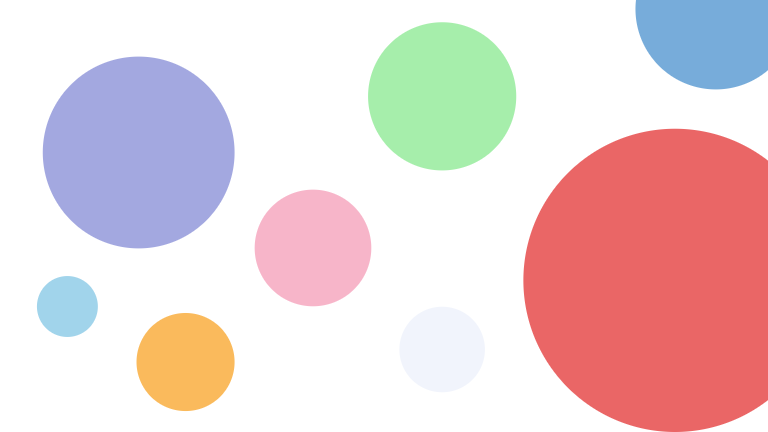
This background is drawn by a WebGL 2 fragment shader. Its source:

```glsl
#version 300 es
precision highp float;

uniform vec2 u_resolution;
out vec4 fragColor;

const int DISC_COUNT = 8;

// Disc centre (xy) and radius (z), in canvas heights
const vec3 discs[DISC_COUNT] = vec3[](
    vec3(0.321, 0.647, 0.222),
    vec3(1.0235, 0.777, 0.1715),
    vec3(1.657, 0.979, 0.186),
    vec3(1.5625, 0.351, 0.351),
    vec3(0.7245, 0.426, 0.135),
    vec3(0.156, 0.2905, 0.0705),
    vec3(0.4295, 0.162, 0.1135),
    vec3(1.0235, 0.191, 0.099)
);

const vec3 discColors[DISC_COUNT] = vec3[](
    vec3(0.64, 0.66, 0.88),   // lavender
    vec3(0.65, 0.935, 0.67),  // mint
    vec3(0.465, 0.675, 0.855),// blue
    vec3(0.918, 0.40, 0.40),  // coral
    vec3(0.97, 0.71, 0.79),   // pink
    vec3(0.63, 0.83, 0.92),   // sky
    vec3(0.98, 0.73, 0.36),   // amber
    vec3(0.945, 0.957, 0.988) // pale blue
);

float discCoverage(vec2 point, vec3 disc, float pixel) {
    float distanceToEdge = length(point - disc.xy) - disc.z;
    return clamp(0.5 - distanceToEdge / pixel, 0.0, 1.0);
}

void main() {
    float pixel = 1.0 / u_resolution.y;
    vec2 point = gl_FragCoord.xy * pixel;

    // Flat discs over a white ground
    vec3 color = vec3(1.0);
    for (int i = 0; i < DISC_COUNT; i++) {
        color = mix(color, discColors[i], discCoverage(point, discs[i], pixel));
    }

    fragColor = vec4(color, 1.0);
}
```
